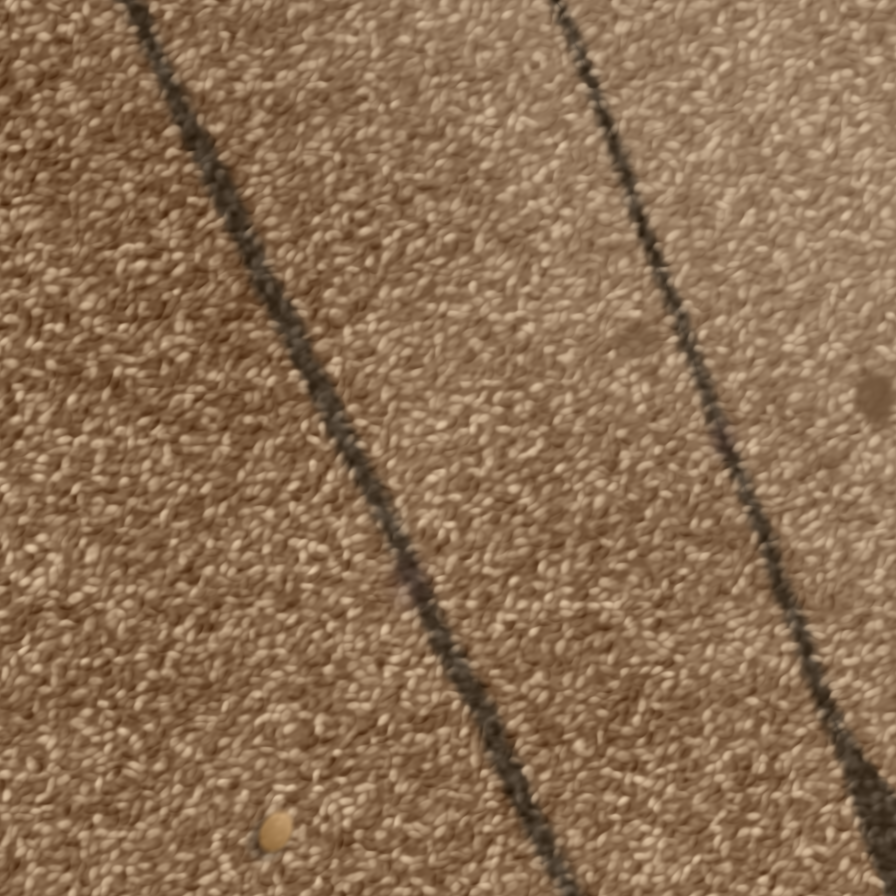
A Shadertoy shader for this texture:

```glsl
// Tan carpet of short slanted tufts, crossed by two dark, ragged seams.
// Jittered elliptical tufts are blended per cell; slow noise varies the pile,
// and soft masks add the seams, stains and one small pebble.

float hash(vec2 p) {
    return fract(sin(dot(p, vec2(127.1, 311.7))) * 43758.5453);
}

float noise(vec2 p) {
    vec2 i = floor(p), f = fract(p);
    f = f * f * (3.0 - 2.0 * f);
    return mix(mix(hash(i), hash(i + vec2(1, 0)), f.x),
               mix(hash(i + vec2(0, 1)), hash(i + vec2(1, 1)), f.x), f.y);
}

float fbm(vec2 p) {
    float sum = 0.0, amp = 0.5;
    for (int i = 0; i < 4; i++) {
        sum += amp * noise(p);
        p = p * 2.03 + 17.3;
        amp *= 0.5;
    }
    return sum;
}

vec2 rotate(vec2 p, float a) {
    float c = cos(a), s = sin(a);
    return vec2(c * p.x + s * p.y, c * p.y - s * p.x);
}

// Brightness of the pile, roughly -1 to 1: lit tufts with dark gaps between
float tufts(vec2 p) {
    vec2 cell = floor(p);
    float total = 0.0, weight = 0.1;
    for (int y = -1; y <= 1; y++)
    for (int x = -1; x <= 1; x++) {
        vec2 id = cell + vec2(x, y);
        vec2 jitter = vec2(hash(id), hash(id + 41.7));
        vec2 d = p - id - 0.1 - 0.8 * jitter;
        d = rotate(d, 0.55 + 1.5 * (hash(id + 83.1) - 0.5)) / vec2(0.48, 0.29);
        float w = exp(-1.6 * dot(d, d));
        float lit = 1.7 * (hash(id + 19.9) - 0.42) + 0.42 * d.y - 0.1 * d.x;
        total += w * lit;
        weight += w;
    }
    return total / weight - 0.4 * exp(-3.5 * (weight - 0.1));
}

// Signed distance across a slanted line that meets the top edge at x = top
float across(vec2 p, float top, float slope) {
    return (p.x - top - slope * (1.0 - p.y)) / sqrt(1.0 + slope * slope);
}

float seam(float d, float halfWidth) {
    return 1.0 - smoothstep(halfWidth - 0.008, halfWidth + 0.007, abs(d));
}

// Soft tilted ellipse
float blob(vec2 p, vec2 center, vec2 radii, float angle, float soft) {
    float d = length(rotate(p - center, angle) / radii);
    return 1.0 - smoothstep(1.0 - soft, 1.0 + soft, d);
}

void mainImage(out vec4 fragColor, in vec2 fragCoord) {
    vec2 uv = fragCoord / iResolution.xy;

    // Pile, bent slightly so the tufts do not line up
    vec2 bend = vec2(noise(uv * 38.0), noise(uv * 38.0 + 9.0)) - 0.5;
    float pile = tufts(uv * 78.0 + bend * 0.5);
    float grit = noise(rotate(uv, 0.5) * vec2(125.0, 205.0)) - 0.5;
    float patches = fbm(uv * 4.5 + 3.0) - 0.47;
    float haze = smoothstep(0.75, 1.7, uv.x + uv.y);
    float tone = (0.235 * pile + 0.15 * grit) * (1.0 - 0.3 * haze)
               + 0.13 * patches + 0.035 * haze;
    tone -= 0.04 * blob(uv, vec2(0.12, 0.82), vec2(0.4, 0.28), 0.0, 0.9);
    vec3 color = vec3(0.598, 0.48, 0.364) + tone * vec3(1.0, 1.04, 1.0);
    color += haze * vec3(0.0, 0.01, 0.02);

    // Flat brown stains
    float stain = 0.8 * blob(uv, vec2(0.977, 0.557), vec2(0.021, 0.031), 0.2, 0.35)
                + 0.55 * blob(uv, vec2(0.711, 0.618), vec2(0.025, 0.019), 0.3, 0.4);
    color = mix(color, vec3(0.42, 0.31, 0.21), stain);

    // Seams frayed by the tufts beside them; the right one spreads at its foot
    float fray = 0.004 * (noise(uv * 85.0) - 0.5) + 0.007 * (noise(uv * 20.0) - 0.5);
    float left = across(uv, 0.143, 0.495) + fray;
    float right = across(uv, 0.622, 0.383) + fray;
    float spread = 0.02 * smoothstep(0.2, 0.07, uv.y);
    float ragged = -0.004 * pile;
    float leftWidth = 0.0115 + 0.003 * (noise(uv.yy * 9.0) - 0.5) + ragged;
    float rightWidth = mix(0.009, 0.0065, uv.y) + spread + ragged;
    float mask = max(seam(left, leftWidth), seam(right - 0.8 * spread, rightWidth));
    float shade = max(seam(left, 0.02), seam(right, 0.014));
    color *= 1.0 - 0.1 * shade;
    vec3 thread = vec3(0.275, 0.225, 0.17) + 0.08 * pile
                + 0.16 * (noise(uv * 130.0) - 0.5);
    color = mix(color, thread, 0.92 * mask);

    // Faint purple marks on the seams
    float mark = blob(uv, vec2(0.456, 0.349), vec2(0.022, 0.028), 0.0, 0.7)
               + blob(uv, vec2(0.807, 0.51), vec2(0.015, 0.02), 0.0, 0.7);
    color = mix(color, vec3(0.32, 0.22, 0.21), 0.3 * mark);

    // Pebble with its shadow to the lower left
    vec2 pebble = vec2(0.308, 0.072);
    color *= 1.0 - 0.3 * blob(uv, pebble - vec2(0.008, 0.007), vec2(0.027, 0.02), 0.9, 0.4);
    float light = dot(uv - pebble, vec2(3.0, 4.0));
    color = mix(color, vec3(0.67, 0.52, 0.34) + light + 0.06 * grit,
                blob(uv, pebble, vec2(0.024, 0.017), 1.1, 0.25));

    fragColor = vec4(clamp(color, 0.0, 1.0), 1.0);
}
```
